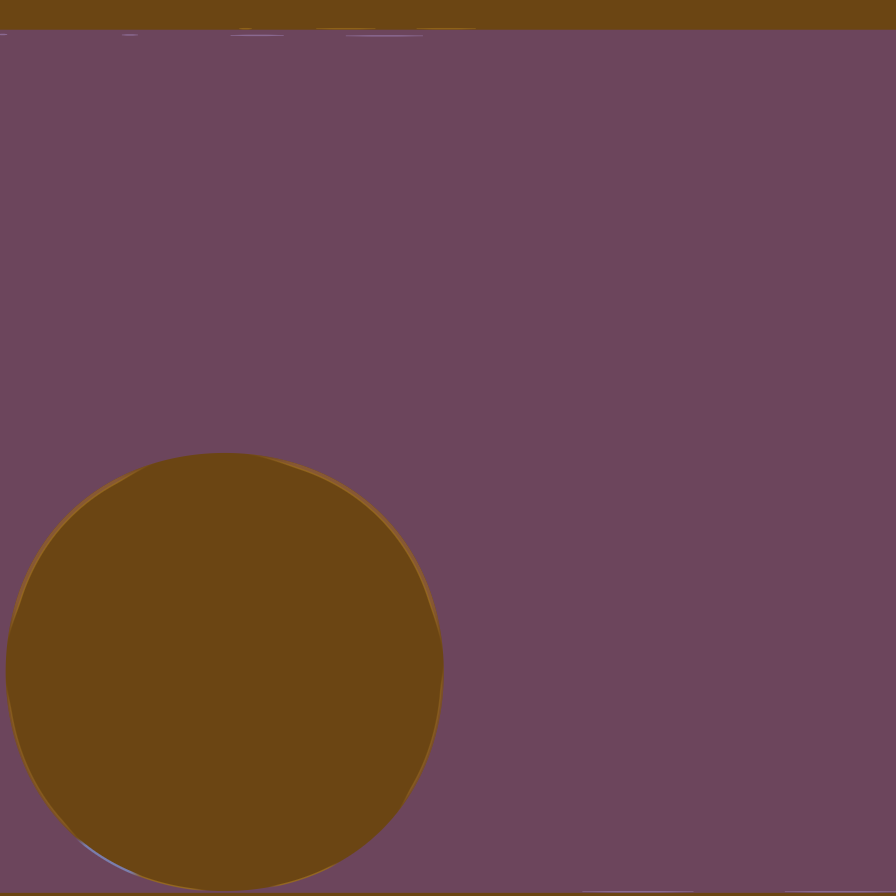
Give the GLSL for this background, as a Shadertoy shader.

```glsl
// A flat mauve field with a large brown disc at the lower left and brown
// strips along the top and bottom. The disc is a slightly squared distance
// function with a thin broken rim; fine repeated dashes line the strips.

const vec3 MAUVE = vec3(0.424, 0.271, 0.361);
const vec3 BROWN = vec3(0.420, 0.270, 0.075);
const vec3 TAN = vec3(0.530, 0.345, 0.200);
const vec3 GOLD = vec3(0.610, 0.430, 0.110);
const vec3 LAVENDER = vec3(0.590, 0.470, 0.660);
const vec3 BLUE = vec3(0.480, 0.490, 0.680);

const vec2 DISC_CENTER = vec2(0.2508, 0.2500);
const float DISC_RADIUS = 0.2465;
const float DISC_SQUARING = 0.0020;
const float RIM_WIDTH = 0.0045;
const float LINE_HALF = 0.0008;
const float TOP_EDGE = 0.9668;
const float BOTTOM_EDGE = 0.0035;

// Antialiased coverage of a signed distance.
float cover(float d, float px) {
    return clamp(0.5 - d / px, 0.0, 1.0);
}

// Tapered horizontal dash.
float dash(vec2 p, vec2 center, float halfLength, float px) {
    vec2 q = abs(p - center);
    float taper = 1.0 - 0.5 * smoothstep(0.3, 1.0, q.x / halfLength);
    return cover(q.y - LINE_HALF * taper, px) * cover(q.x - halfLength, px);
}

// Soft window around an angle, in radians.
float arc(float angle, float center, float halfWidth) {
    float away = acos(clamp(cos(angle - center), -1.0, 1.0));
    return 1.0 - smoothstep(0.6 * halfWidth, halfWidth, away);
}

// Disc with its rim, gold seam and short blue glint.
vec3 paintDisc(vec3 color, vec2 p, float px) {
    vec2 q = p - DISC_CENTER;
    float angle = atan(q.y, q.x);
    float d = length(q) - DISC_RADIUS + DISC_SQUARING * cos(4.0 * angle);

    float upper = max(arc(angle, 0.78, 0.72), arc(angle, 2.45, 0.58));
    float lower = max(arc(angle, -0.32, 0.38), arc(angle, -2.68, 0.45));
    float rim = max(upper, 0.6 * lower);
    float width = RIM_WIDTH * rim;

    color = mix(color, BROWN, cover(d, px));
    color = mix(color, TAN, cover(abs(d + 0.5 * width) - 0.5 * width, px) * rim);
    float seam = cover(abs(d + width) - LINE_HALF, px);
    float base = max(arc(angle, -1.86, 0.22), arc(angle, -1.20, 0.18));
    color = mix(color, GOLD, seam * max(0.7 * rim, 0.8 * base));
    float glint = cover(abs(d) - 1.6 * LINE_HALF, px);
    return mix(color, BLUE, glint * arc(angle, -2.13, 0.18));
}

// Rows of fine dashes beside the strips.
vec3 paintDashes(vec3 color, vec2 p, float px) {
    for (int i = 0; i < 4; i++) {
        float k = float(i);
        float grow = smoothstep(0.5, 3.0, k);
        vec2 center = vec2(0.003 + 0.142 * k, 0.9615 - 0.0005 * k);
        float upper = dash(p, center, 0.005 + 0.038 * grow, px);
        color = mix(color, LAVENDER, 0.7 * upper);
    }
    for (int i = 0; i < 3; i++) {
        float k = float(i);
        vec2 center = vec2(0.274 + 0.112 * k, 0.968);
        float seam = dash(p, center, 0.007 + 0.026 * min(k, 1.0), px);
        color = mix(color, GOLD, 0.7 * seam);
    }
    for (int i = 0; i < 2; i++) {
        vec2 center = vec2(0.712 + 0.226 * float(i), 0.0048);
        color = mix(color, LAVENDER, 0.7 * dash(p, center, 0.062, px));
    }
    return color;
}

void mainImage(out vec4 fragColor, in vec2 fragCoord) {
    vec2 p = fragCoord / iResolution.xy;
    float px = 1.0 / iResolution.y;

    // Field and disc.
    vec3 color = paintDisc(MAUVE, p, px);

    // Top and bottom strips.
    float strips = max(cover(TOP_EDGE - p.y, px), cover(p.y - BOTTOM_EDGE, px));
    color = mix(color, BROWN, strips);

    color = paintDashes(color, p, px);
    fragColor = vec4(color, 1.0);
}
```
